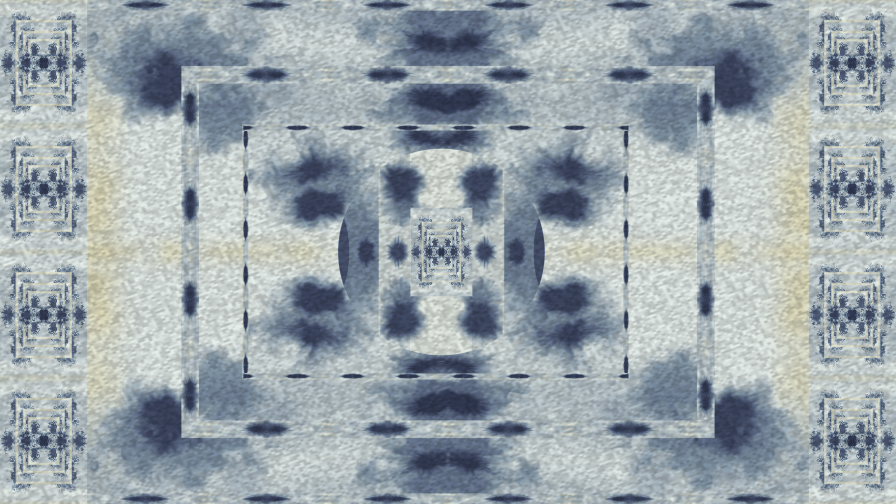
Reproduce this pattern procedurally as a WebGL 2 fragment shader.

```glsl
#version 300 es
precision highp float;
uniform vec2 u_resolution;
out vec4 fragColor;

// Layout, in canvas heights from the centre
const float BAND_EDGE = 0.716, BAND_CENTRE = 0.802, TILE = 0.25, STRIP_EDGE = 0.479;
const vec2 OUTER_HALF = vec2(0.529, 0.369), INNER_HALF = vec2(0.383, 0.252);
const float OUTER_WIDTH = 0.035, INNER_WIDTH = 0.011;
const vec2 INNER_CENTRE = vec2(-0.024, 0), DISC_CENTRE = vec2(-0.013, 0);
const float DISC_RADIUS = 0.205, PANEL_HALF = 0.123, WEAVE = 0.27;
const vec2 PLAQUE_HALF = vec2(0.0615, 0.088);
// Dye colours, from bare cloth to deepest indigo
const vec3 CLOTH = vec3(0.80, 0.83, 0.82), CREAM = vec3(0.78, 0.77, 0.66);
const vec3 MIST = vec3(0.61, 0.66, 0.69), SLATE = vec3(0.46, 0.53, 0.59);
const vec3 INDIGO = vec3(0.33, 0.38, 0.48), NIGHT = vec3(0.18, 0.21, 0.30);

float hash(vec2 p) {
    vec3 h = fract(vec3(p.xyx) * 0.1031);
    h += dot(h, h.yzx + 33.33);
    return fract((h.x + h.y) * h.z);
}
float noise(vec2 p) {
    vec2 i = floor(p), f = fract(p);
    f *= f * (3.0 - 2.0 * f);
    return mix(mix(hash(i), hash(i + vec2(1, 0)), f.x),
               mix(hash(i + vec2(0, 1)), hash(i + 1.0), f.x), f.y);
}
float fbm(vec2 p) {
    return 0.55 * noise(p) + 0.3 * noise(p * 2.1 + 7.3) + 0.15 * noise(p * 4.3 + 3.1);
}
float box(vec2 p, vec2 halfSize) {
    vec2 d = abs(p) - halfSize;
    return max(d.x, d.y);
}
float cover(float d) {
    float px = 0.75 / u_resolution.y;
    return 1.0 - smoothstep(-px, px, d);
}
// Spot of dye with a ragged, branching edge
void stain(inout float ink, vec2 p, vec2 centre, vec2 radius, float strength) {
    vec2 v = (p - centre) / radius;
    float d = length(v), f = fbm(p * 24.0 + centre * 11.0);
    float rays = noise(v / (d + 0.1) * 7.0 + centre * 37.0 + f * 5.0);
    d += 1.1 * f + 0.45 * rays * min(d, 1.0) - 0.7;
    ink = 1.0 - (1.0 - ink) * (1.0 - strength * (1.0 - smoothstep(0.35, 1.1, d)));
}
// Cloud with a dark crescent on the vertical axis
void plume(inout float ink, vec2 q, float y, float size) {
    stain(ink, q, vec2(0, y), vec2(0.185, 0.11) * size, 0.6);
    stain(ink, q, vec2(0.045 * size, y - 0.01 + q.x * 0.2), vec2(0.08, 0.033) * size, 0.85);
}
// Tones are vec2(ink, cream)
vec2 field(vec2 q, int layer) {
    float ink = 0.03, cream = 0.7 * exp(-q.y * q.y / 0.0006) * fbm(q * 22.0) * 1.5;
    if (layer == 0) {
        ink += 0.3 * smoothstep(0.2, 0.42, q.y) * fbm(q * 12.0);
        stain(ink, q, vec2(0.54, 0.37), vec2(0.18, 0.13), 0.45);
        stain(ink, q, vec2(0.55, 0.33), vec2(0.085, 0.075), 0.8);
        plume(ink, q, 0.42, 1.0);
        cream += smoothstep(0.61, BAND_EDGE, q.x) * 1.4 * fbm(q * 15.0);
    } else if (layer == 1) {
        ink += 0.4 * smoothstep(0.17, 0.31, q.y) * fbm(q * 12.0 + 4.0);
        stain(ink, q, vec2(0.45, 0.27), vec2(0.1, 0.08), 0.45);
        plume(ink, q, 0.305, 0.8);
    } else {
        ink += 0.1 * smoothstep(0.1, 0.25, q.y);
        stain(ink, q, vec2(0.245, 0.13), vec2(0.13, 0.115), 0.5);
        stain(ink, q, vec2(0.255, 0.165), vec2(0.08, 0.042), 0.8);
        stain(ink, q, vec2(0.235, 0.095), vec2(0.08, 0.042), 0.8);
        plume(ink, q, 0.23, 0.7);
    }
    return vec2(ink, cream);
}
// Pale ribbon with repeated dark, streaky lozenges
vec2 ribbon(float along, float across, float period, float width) {
    vec2 q = vec2(abs(fract(along / period) - 0.5) * period, abs(across));
    float ink = 0.32 * noise(q * vec2(60, 200));
    stain(ink, q, vec2(0), vec2(period * 0.3, width * 0.6), 0.6);
    stain(ink, q, vec2(period * 0.1, 0), vec2(period * 0.14, width * 0.4), 0.85);
    return vec2(ink, 0.5 * smoothstep(0.35, 0.5, q.x / period));
}
vec2 frame(vec2 p, vec2 halfSize, float width, vec2 period) {
    vec2 across = abs(p) - halfSize + 0.5 * width;
    bool top = across.y > -0.5 * width;
    return ribbon(top ? p.x : p.y, top ? across.y : across.x, top ? period.x : period.y, width);
}
// Nested rectangles behind a dark row; "size" is the half-height on the canvas
vec2 motif(vec2 p, float size) {
    vec2 tone = vec2(0);
    p /= size;
    for (int i = 0; i < 4; i++) {
        float scale = pow(0.74, float(i)), ink = 0.0;
        vec2 q = abs(p) / scale;
        ink += 0.25 * noise(q * 6.0 + float(i));
        stain(ink, q, vec2(0.36, 0.5), vec2(0.2, 0.36), 0.75);
        float d = i == 0 ? -1.0 : box(p, vec2(0.58, 0.9) * scale);
        tone = mix(tone, vec2(ink, 0), cover(d * size));
        tone = mix(tone, vec2(0, 0.7), 0.8 * cover((abs(d) - 0.018) * size));
    }
    for (float k = 0.0; k < 3.0; k++)
        stain(tone.x, abs(p), vec2(0.28 * k, 0), vec2(0.17 - 0.02 * k, 0.19), 0.95 - 0.08 * k);
    return tone;
}
vec2 disc(vec2 p) {
    vec2 q = abs(p);
    float side = 0.2, panel = 0.02 + 0.1 * step(PLAQUE_HALF.x, q.x);
    stain(side, q, vec2(0.17, 0), vec2(0.09, 0.16), 0.5);
    stain(side, q, vec2(0.152, 0), vec2(0.02, 0.032), 0.75);
    float lens = length((q - vec2(0.207, 0)) / vec2(0.024, 0.08)) - 1.0;
    side = mix(side, 0.85, cover(lens * 0.024));
    stain(panel, q, vec2(0.08, 0.115), vec2(0.05, 0.08), 0.5);
    stain(panel, q, vec2(0.078, 0.125), vec2(0.04, 0.05), 0.75);
    stain(panel, q, vec2(0.088, 0), vec2(0.022, 0.037), 0.85);
    vec2 tone = mix(vec2(side, 0), vec2(panel, 0.15), cover(q.x - PANEL_HALF));
    tone = mix(tone, vec2(0.04, 0.9), 0.8 * cover(abs(q.x - PANEL_HALF) - 0.0015));
    return mix(tone, motif(p, PLAQUE_HALF.y), cover(box(p, PLAQUE_HALF)));
}
vec3 dye(vec2 tone) {
    vec4 t = clamp(tone.x * 4.4 - vec4(0.2, 1.2, 2.2, 3.2), 0.0, 1.0);
    vec3 c = mix(mix(CLOTH, CREAM, clamp(tone.y, 0.0, 1.0)), MIST, t.x);
    return mix(mix(mix(c, SLATE, t.y), INDIGO, t.z), NIGHT, t.w);
}
void main() {
    vec2 p = (gl_FragCoord.xy - 0.5 * u_resolution) / u_resolution.y;
    vec2 q = abs(p), inner = p - INNER_CENTRE, c = p - DISC_CENTRE;
    // Fields and frames, from the outside in
    vec2 tone = field(q, 0);
    tone = mix(tone, ribbon(p.x, q.y - 0.49, 0.24, 0.021), cover(STRIP_EDGE - q.y));
    tone = mix(tone, frame(p, OUTER_HALF, OUTER_WIDTH, vec2(0.24, 0.19)), cover(box(p, OUTER_HALF)));
    tone = mix(tone, field(q, 1), cover(box(p, OUTER_HALF - OUTER_WIDTH)));
    float rim = box(inner, INNER_HALF);
    tone = mix(tone, frame(inner, INNER_HALF, INNER_WIDTH, vec2(0.11, 0.09)), cover(rim));
    tone = mix(tone, field(abs(c), 2), cover(rim + INNER_WIDTH));
    tone = mix(tone, vec2(0.03, 0.9), 0.6 * cover(abs(rim) - 0.001));
    tone = mix(tone, disc(c), cover(length(c) - DISC_RADIUS));
    // Tiled side bands
    vec2 cell = vec2(q.x - BAND_CENTRE, (fract(p.y / TILE) - 0.5) * TILE);
    vec2 band = mix(motif(cell, 0.5 * TILE), vec2(0.05, 0.7), 0.7 * smoothstep(0.112, 0.125, abs(cell.y)));
    tone = mix(tone, band, cover(BAND_EDGE - q.x));
    // Woven cloth grain
    float grain = noise(vec2(p.x + 0.5 * p.y, p.y - 0.35 * p.x) * vec2(130, 220) + 300.0) - 0.5;
    fragColor = vec4(dye(tone) * (1.0 + WEAVE * grain), 1);
}
```
